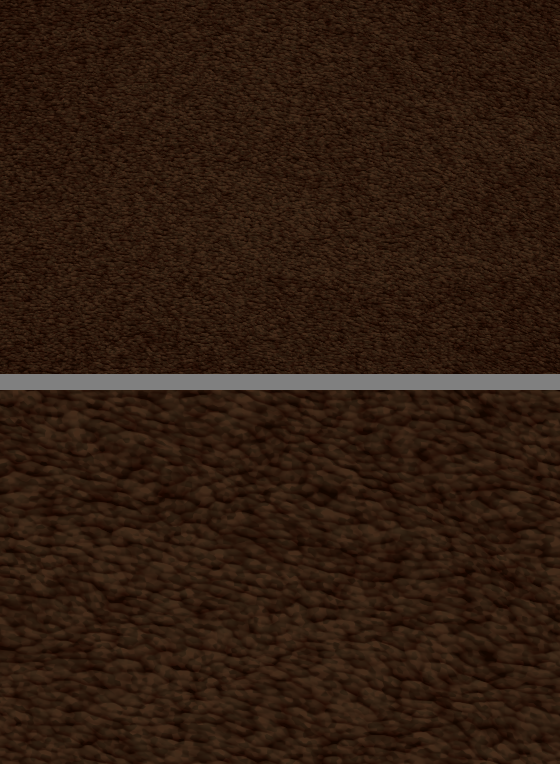
Top: the whole. Bottom: its middle third, enlarged.
Write a Shadertoy shader that draws this texture.

```glsl
#define LOOP_CELLS vec2(80.0, 152.0)
#define CLUMP_CELLS vec2(46.0, 62.0)
#define FIBRE_CELLS vec2(210.0, 290.0)
#define PATCH_CELLS vec2(4.0, 9.0)
#define SOFTNESS 8.0
#define CONTRAST 0.98
#define MID_TONE 0.61
#define VIGNETTE 0.5

const vec3 SHADOW = vec3(0.11, 0.04, 0.01);
const vec3 UMBER  = vec3(0.15, 0.07, 0.03);
const vec3 COCOA  = vec3(0.18, 0.11, 0.06);
const vec3 TAN    = vec3(0.23, 0.15, 0.09);

vec3 hash3(vec2 cell) {
    vec3 h = fract(cell.xyx * vec3(0.1031, 0.1030, 0.0973));
    h += dot(h, h.yxz + 33.33);
    return fract((h.xxy + h.yzz) * h.zyx);
}

// Soft cellular noise: x = cell tone, y = height within cell, z = distance squared
vec3 softCells(vec2 p) {
    vec2 base = floor(p);
    vec2 blend = vec2(0.0);
    float total = 0.0;
    for (int j = -1; j <= 1; j++) {
        for (int i = -1; i <= 1; i++) {
            vec2 cell = base + vec2(i, j);
            vec3 seed = hash3(cell);
            vec2 offset = p - cell - seed.xy;
            float weight = exp(-SOFTNESS * dot(offset, offset));
            blend += weight * vec2(seed.z, offset.y);
            total += weight;
        }
    }
    total = max(total, 1e-6);
    return vec3(blend / total, -log(total) / SOFTNESS);
}

// Rows of pile lean further down towards the right and waver slightly
vec2 bendPile(vec2 p) {
    p.y += 0.03 * p.x + 0.08 * p.x * p.x;
    p.y += 0.002 * sin(37.0 * p.x + 4.0 * sin(19.0 * p.y));
    p.x += 0.004 * sin(43.0 * p.y + 3.0 * sin(13.0 * p.x));
    return p;
}

vec3 pileColor(float tone) {
    float t = clamp(tone, -0.2, 1.15) * 3.0;
    vec3 color = mix(SHADOW, UMBER, min(t, 1.0));
    color += (COCOA - UMBER) * clamp(t - 1.0, 0.0, 1.0);
    return color + (TAN - COCOA) * max(t - 2.0, 0.0);
}

void mainImage(out vec4 fragColor, in vec2 fragCoord) {
    vec2 uv = fragCoord / iResolution.xy;
    vec2 p = fragCoord / iResolution.y;
    vec2 pile = bendPile(p);

    vec3 loops = softCells(pile * LOOP_CELLS + 7.0);
    vec3 clumps = softCells((pile + vec2(0.0, 0.3 * p.x)) * CLUMP_CELLS + 41.0);
    vec3 fibres = softCells(pile * FIBRE_CELLS + 83.0);
    vec3 patches = softCells(p * PATCH_CELLS + 19.0);

    // Lit loops with shadowed gaps
    float relief = 0.5 * (loops.x - 0.5) + 0.75 * loops.y - 0.8 * (loops.z - 0.12);
    relief += 0.25 * (clumps.x - 0.5) - 0.5 * (clumps.z - 0.12);
    relief += 0.5 * (fibres.x - 0.5);

    // Broad brushed patches and darker corners
    vec2 fromCentre = uv - 0.5;
    float shade = 0.14 * (patches.x - 0.5);
    shade += VIGNETTE * (0.167 - dot(fromCentre, fromCentre));

    vec3 color = pileColor(MID_TONE + CONTRAST * relief + shade);
    color.r += 0.03 * (fibres.x - 0.5);
    fragColor = vec4(max(color, 0.0), 1.0);
}
```
